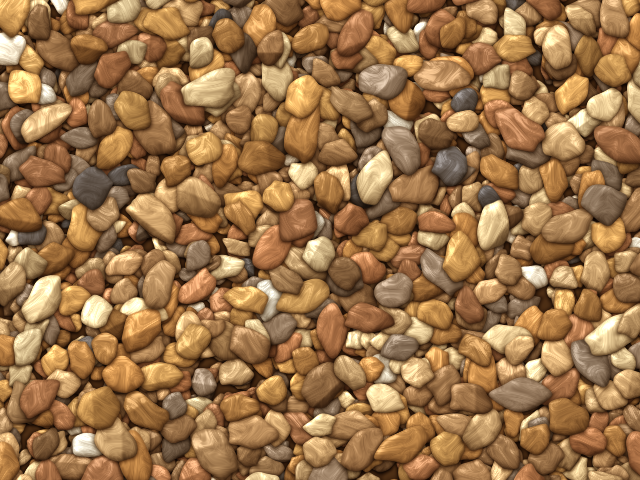
Write a Shadertoy shader that draws this texture.

```glsl
const float TAU = 6.2831853;
const int LAYERS = 5;
const int SIDES = 7;
const float SMALL_CELL = 0.044;      // grid pitch of the lowest layer
const float LARGE_CELL = 0.080;      // grid pitch of the top layer
const float JITTER = 0.62;
const float SOFT_EDGE = 0.0016;
const float SHADOW_REACH = 0.013;
const float SHADOW_DEPTH = 0.56;
const float TILT = 0.42;
const float ROUNDNESS = 0.95;
const float MOTTLE = 0.085;
const vec3 LIGHT = vec3(-0.25, 0.60, 0.76);
const vec3 SHADE_WARMTH = vec3(1.0, 1.22, 1.5);
const vec3 SOIL = vec3(0.30, 0.18, 0.08);
const vec3 SLATE = vec3(0.41, 0.37, 0.34);
const vec3 CHALK = vec3(1.0, 0.96, 0.87);
const vec3 STONES[8] = vec3[8](
    vec3(0.74, 0.57, 0.38), vec3(0.82, 0.66, 0.45),
    vec3(0.85, 0.64, 0.36), vec3(0.74, 0.52, 0.28),
    vec3(0.69, 0.46, 0.29), vec3(0.60, 0.44, 0.28),
    vec3(0.95, 0.84, 0.63), vec3(0.58, 0.48, 0.38));

float hash(vec2 id, float k) {
    return fract(sin(dot(id, vec2(127.1, 311.7)) + k * 74.7) * 43758.5);
}

mat2 rotation(float a) {
    float c = cos(a), s = sin(a);
    return mat2(c, s, -s, c);
}

// Rounded irregular polygon: x is 1 on the outline, yz points outwards
vec3 pebbleGauge(vec2 q, vec2 id, float sharpness) {
    float sum = 0.0;
    vec2 outward = vec2(0.0);
    for (int k = 0; k < SIDES; k++) {
        float n = float(k);
        float a = TAU * (n + 0.75 * hash(id, n + 20.0)) / float(SIDES);
        vec2 side = vec2(cos(a), sin(a));
        float extent = mix(0.74, 1.05, hash(id, n + 40.0));
        float w = pow(max(dot(q, side) / extent, 0.05), sharpness);
        sum += w;
        outward += w * side;
    }
    return vec3(pow(sum, 1.0 / sharpness), outward / sum);
}

// Layered, warped sines for stains and grain
float mottle(vec2 q, float seed) {
    float sum = 0.0, gain = 1.0;
    for (int i = 0; i < 4; i++) {
        q = rotation(1.1) * q * 1.75 + seed;
        q += 0.7 * sin(q.yx * 1.3);
        sum += gain * sin(q.x * 1.9) * sin(q.y * 1.6);
        gain *= 0.75;
    }
    return sum;
}

vec3 stoneColor(vec2 id) {
    float rare = hash(id, 1.0);
    vec3 color = STONES[int(hash(id, 2.0) * 7.999)];
    color = mix(color, SLATE, step(0.95, rare));
    color = mix(color, CHALK, step(rare, 0.022));
    return color * mix(0.88, 1.13, hash(id, 3.0));
}

vec3 shadeStone(vec2 q, vec3 gauge, vec2 id, mat2 turn) {
    // Two tilted facets meet along a random ridge
    float ridgeAngle = TAU * hash(id, 4.0);
    vec2 across = vec2(cos(ridgeAngle), sin(ridgeAngle));
    float ridge = dot(q, across) - mix(-0.3, 0.6, hash(id, 5.0));
    float facet = smoothstep(-0.09, 0.09, ridge);
    float tiltAngle = TAU * hash(id, 6.0);
    vec2 slope = TILT * hash(id, 7.0) * vec2(cos(tiltAngle), sin(tiltAngle));
    slope += across * facet * 0.65 * hash(id, 8.0);
    slope += gauge.yz * ROUNDNESS * pow(min(gauge.x, 1.0), 3.5);

    vec3 normal = normalize(vec3(slope * turn, 1.0));
    float light = 0.42 + 0.77 * max(dot(normal, LIGHT), 0.0);
    light *= 1.0 - 0.2 * smoothstep(0.8, 1.05, gauge.x);
    float stain = mottle(q * 1.4, hash(id, 9.0) * 30.0);
    light *= 1.0 + MOTTLE * stain;
    vec3 color = stoneColor(id) * pow(vec3(light), SHADE_WARMTH);
    return color + 0.12 * smoothstep(1.04, 1.25, light);
}

void mainImage(out vec4 fragColor, in vec2 fragCoord) {
    vec2 p = fragCoord / iResolution.y;
    float edge = max(SOFT_EDGE, 0.75 / iResolution.y);
    vec3 color = SOIL;

    // Paint small buried stones first, large exposed ones last
    for (int layer = 0; layer < LAYERS; layer++) {
        float level = float(layer) / float(LAYERS - 1);
        float cell = mix(SMALL_CELL, LARGE_CELL, level);
        mat2 gridTurn = rotation(0.5 + 1.3 * float(layer));
        vec2 grid = gridTurn * p / cell + 17.3 * float(layer);
        for (int j = -1; j <= 1; j++)
        for (int i = -1; i <= 1; i++) {
            vec2 home = floor(grid) + vec2(i, j);
            vec2 id = home + 61.0 * float(layer);
            if (hash(id, 10.0) > mix(0.92, 0.62, level)) continue;

            // Place, turn and stretch one stone
            vec2 jitter = vec2(hash(id, 11.0), hash(id, 12.0)) - 0.5;
            vec2 offset = (grid - home - 0.5 - JITTER * jitter) * gridTurn;
            float radius = cell * mix(0.42, 0.62, hash(id, 13.0));
            float stretch = mix(1.0, 1.36, hash(id, 14.0));
            mat2 turn = rotation(TAU * hash(id, 15.0));
            vec2 q = turn * offset * cell / (radius * vec2(stretch, 1.0 / stretch));
            if (dot(q, q) > 4.0) continue;
            vec2 bent = q + 0.05 * sin(q.yx * 4.5 + 9.0 * hash(id, 16.0));
            vec3 gauge = pebbleGauge(bent, id, mix(6.0, 15.0, hash(id, 17.0)));
            float dist = (gauge.x - 1.0) * radius;
            if (dist > SHADOW_REACH) continue;

            // Contact shadow, deepest below the stone, then its surface
            float fall = 1.0 - clamp(dist / SHADOW_REACH, 0.0, 1.0);
            float below = 0.75 - 0.35 * (gauge.yz * turn).y;
            float shadow = SHADOW_DEPTH * below * fall * fall;
            color *= pow(vec3(1.0 - shadow), SHADE_WARMTH);
            float cover = 1.0 - smoothstep(-edge, edge, dist);
            if (cover > 0.0)
                color = mix(color, shadeStone(q, gauge, id, turn), cover);
        }
    }
    fragColor = vec4(clamp(color, 0.0, 1.0), 1.0);
}
```
